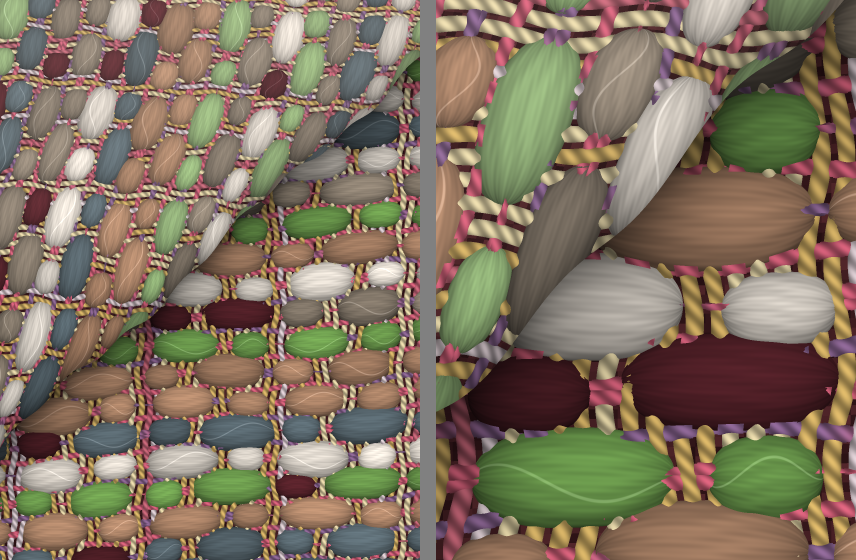
Left: the whole. Right: its middle third, enlarged.
A Shadertoy shader for this texture:

```glsl
// Nubby wool tweed: rows of soft slubs bound by fine yarns, with a folded flap lying across the upper left.

// Slub colours: brown, slate, green, white, taupe, burgundy
const vec3 wool[6] = vec3[6](vec3(.68, .52, .41), vec3(.35, .41, .44), vec3(.42, .60, .30),
                             vec3(.88, .85, .81), vec3(.57, .52, .46), vec3(.33, .13, .16));
const int baseRows[17] = int[17](1, 0, 2, 3, 1, 0, 0, 2, 4, 3, 0, 2, 4, 3, 1, 3, 2);
const int flapRows[17] = int[17](2, 1, 4, 4, 3, 1, 0, 0, 2, 4, 3, 2, 4, 1, 3, 2, 1);

float hash(vec2 p) {
    return fract(sin(dot(p, vec2(127.1, 311.7))) * 43758.5);
}

// Layered sines that run as strands along s and vary quickly across t
float fibres(float s, float t, float seed) {
    float bend = sin(s * 1.7 + seed * 40.);
    return .5 * sin(t * 13. + bend * 2. + seed * 60.)
         + .3 * sin(t * 29. - bend * 3. + s * 1.3 + seed * 90.)
         + .3 * sin(t * 47. + s * 2.6 + seed * 20.);
}

// Round twisted thread; d runs from -1 to 1 across it
vec3 twisted(vec3 tint, float d, float along) {
    return tint * (.5 + .5 * sqrt(max(1. - d * d, 0.))) * (.87 + .2 * sin(along * 24. + d * 3.));
}

// Cloth in row units: q.x along the slubs, q.y across the rows
vec3 cloth(vec2 q, bool flap, vec2 light) {
    float top = .04;
    vec3 col = mix(vec3(.15, .06, .07), vec3(.42, .20, .22), hash(floor(q * 9.)) * .7);

    // Gold, cream and pink yarns that cross the rows
    float x = q.x / .29 + .3 * sin(q.y * 2.7 + q.x * .8);
    float id = floor(x), pick = hash(vec2(id, 4.));
    float d = (fract(x) - .5) / .4;
    float h = (1. - d * d) * (.22 + .1 * cos(3.14 * (q.y * 2. + id)));
    if (h > top) {
        top = h;
        vec3 tint = pick < .42 ? vec3(.84, .70, .40) : pick < .75 ? vec3(.90, .84, .66)
                  : pick < .88 ? vec3(.86, .80, .82) : vec3(.78, .40, .47);
        col = twisted(tint, d, q.y);
    }

    // Pink and purple yarns that follow the rows
    float y = q.y * 2. + .5 + .17 * sin(q.x * 1.9 + floor(q.y) * 2.);
    float line = floor(y);
    d = (fract(y) - .5) / .22;
    h = (1. - d * d) * (.24 - .1 * cos(3.14 * (id + line)));
    if (h > top) {
        top = h;
        float purple = smoothstep(.2, .7, sin(q.x * .45 + line * 2.4));
        col = twisted(mix(vec3(.84, .38, .48), vec3(.55, .40, .58), purple), d, q.x);
    }

    // Alternating long and short slubs, the highest one showing
    for (int j = -1; j <= 1; j++) {
        float row = floor(q.y + .5) + float(j);
        for (int k = 0; k < 2; k++) {
            float small = float(k);
            float s = q.x - 3.5 + 1.62 * mod(row, 2.) - 2.2 * small + .4 * (hash(vec2(row, 8.)) - .5);
            float cell = floor(s / 4.5 + .5);
            float seed = hash(vec2(cell * 2. + small, row + (flap ? 50. : 0.)));
            float a = (s - cell * 4.5) / (mix(1.24, .72, small) * (.86 + .25 * seed));
            float taper = sqrt(max(1. - pow(abs(a), 2.6), 0.));
            float girth = mix(.61, .48, small) * (.88 + .22 * fract(seed * 7.));
            float t = (q.y - row - .18 * (fract(seed * 13.) - .5)) / max(girth * taper, .001);
            float strand = fibres(a * 2., t, seed);
            float dome = sqrt(max(1. - t * t, 0.)) * taper;
            h = dome * .64 + strand * .025;
            if (abs(t) < 1. && taper > 0. && h > top) {
                top = h;
                int n = clamp(int(row), 0, 16);
                int kind = flap ? flapRows[n] : baseRows[n];
                if (fract(seed * 31.) < .07) kind = 5;
                vec3 tint = wool[kind] * (.9 + .2 * fract(seed * 17.));
                if (flap && kind == 2) tint = mix(tint, vec3(.80, .88, .72), .45);
                col = tint * (.46 + .56 * dome + .13 * dot(light, vec2(a, t)) + .075 * strand);
                // A stray pale hair on some slubs
                float hair = 1. - smoothstep(.015, .05, abs(t - .5 * sin(a * 2.3 + seed * 30.)));
                col += .14 * hair * step(.6, fract(seed * 23.));
            }
        }
    }
    return col;
}

vec3 scene(vec2 p) {
    // Signed distance from the scalloped fold, positive on the flap
    float fold = (p.y - .2 - .93 * p.x - .012 * sin(p.x * 17.) - .006 * sin(p.x * 63.)) * .73;
    if (fold > 0.) {
        // Columns lean right, crowd toward the far end and roll under at the fold
        float across = p.x + .29 * (.61 - p.y) + .022 * exp(-fold / .04) + .005 * sin(p.y * 13.);
        float along = p.y + .1 * p.x + .4 * pow(max(p.y - .5, 0.), 2.);
        vec3 col = cloth(vec2(along, across + .081) / .0497, true, vec2(.8, .2));
        col *= 1. - .38 * exp(-fold / .025);
        return mix(col, vec3(.82, .76, .71), .16 * smoothstep(.35, 1., p.y));
    }
    float rise = p.y - .02 - .06 * (p.x - .4) + .005 * sin(p.x * 11. + p.y * 5.);
    vec3 col = cloth(vec2(p.x, rise) / .052, false, vec2(.1, 1.));
    return col * (1. - .55 * exp(fold / .045));
}

void mainImage(out vec4 fragColor, in vec2 fragCoord) {
    // Average a 3 x 3 grid of samples for smooth edges
    vec3 sum = vec3(0.);
    for (int i = 0; i < 9; i++) {
        vec2 offset = (vec2(i % 3, i / 3) - 1.) / 3.;
        sum += scene((fragCoord + offset) / iResolution.y);
    }
    fragColor = vec4(clamp(sum / 9., 0., 1.), 1.);
}
```
